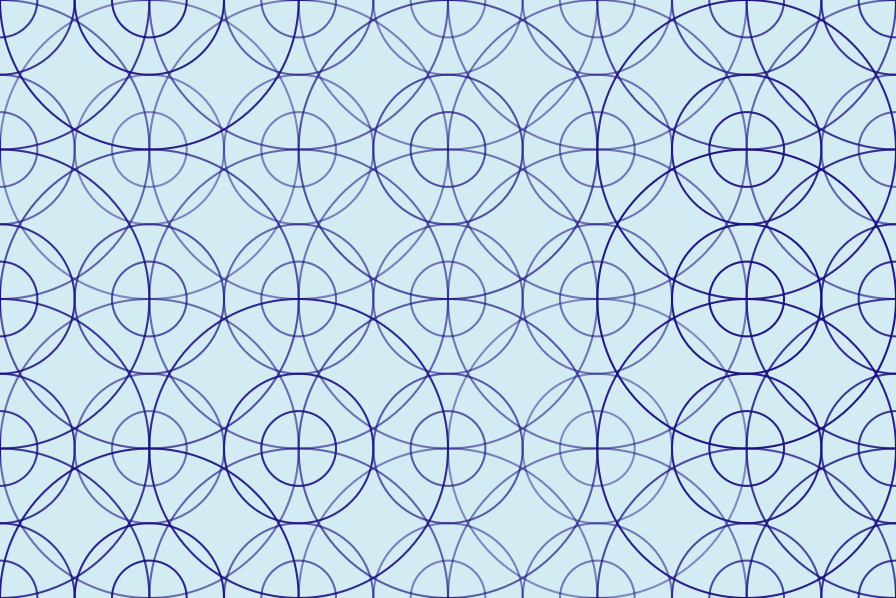
A Shadertoy shader for this pattern:

```glsl
const vec2 REPEATS = vec2(6.0, 4.0);

// Random value per cell, wrapped so opposite edges agree
float cellHash(vec2 cell) {
    vec2 q = fract(mod(cell, REPEATS) * vec2(0.1731, 0.3137) + 0.27);
    q += dot(q, q.yx + 17.31);
    return fract((q.x + q.y) * q.x * 3.77);
}

// Box-filtered coverage of a circular outline
float ring(float dist, float radius, float halfWidth, float pixel) {
    float d = dist - radius;
    return clamp((halfWidth - d) / pixel + 0.5, 0.0, 1.0)
         - clamp((-halfWidth - d) / pixel + 0.5, 0.0, 1.0);
}

void mainImage(out vec4 fragColor, in vec2 fragCoord) {
    vec2 p = fragCoord / iResolution.xy * REPEATS;
    float pixel = REPEATS.y / iResolution.y;
    vec3 ink = vec3(0.10, 0.045, 0.495);
    vec3 color = vec3(0.828, 0.925, 0.953);

    // Concentric rings of neighbouring cells overlap, each cell with its own opacity
    for (int j = -1; j <= 1; j++) {
        for (int i = -1; i <= 1; i++) {
            vec2 center = round(p) + vec2(i, j);
            float dist = length(p - center);
            float opacity = mix(0.42, 0.95, cellHash(center));
            for (float radius = 0.25; radius <= 1.0; radius *= 2.0) {
                color = mix(color, ink, opacity * ring(dist, radius, 0.007, pixel));
            }
        }
    }
    fragColor = vec4(color, 1.0);
}
```
